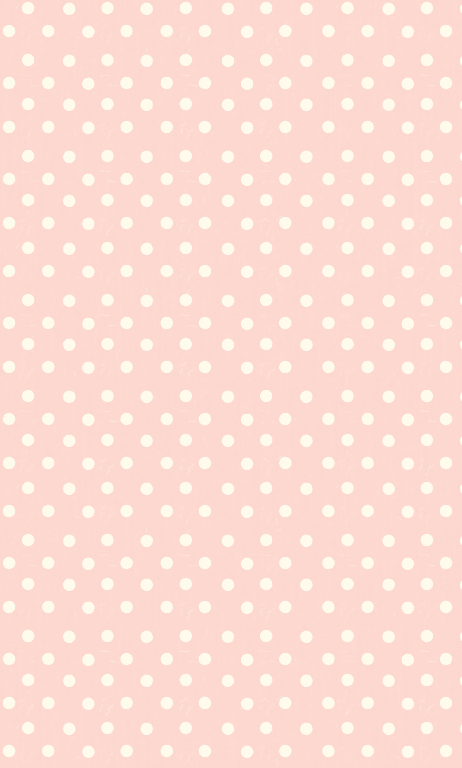
A Shadertoy shader for this pattern:

```glsl
const vec2 PITCH = vec2(39.75, 48.0);

float hash(vec2 p) {
    return fract(sin(dot(p, vec2(127.1, 311.7))) * 43758.5453);
}

float noise(vec2 p) {
    vec2 i = floor(p), f = fract(p);
    f = f * f * (3.0 - 2.0 * f);
    return mix(mix(hash(i), hash(i + vec2(1, 0)), f.x),
               mix(hash(i + vec2(0, 1)), hash(i + vec2(1, 1)), f.x), f.y);
}

float segment(vec2 p, vec2 a, vec2 b) {
    vec2 ab = b - a;
    return length(p - a - ab * clamp(dot(p - a, ab) / dot(ab, ab), 0.0, 1.0));
}

// Alternate rows sit slightly lower, restarting every five rows
float rowShift(float row) {
    return 4.0 * mod(mod(row, 5.0), 2.0);
}

// Distance to the nearest dot of one lattice, with uneven column spacing
float dots(vec2 p, vec2 start, float shift[8], float dropEvery, float dropAt) {
    vec2 cell = floor((p - start) / PITCH + 0.5);
    vec2 center = start + cell * PITCH;
    center.x += shift[int(mod(cell.x, 8.0))];
    center.y += rowShift(cell.y) + (mod(cell.x, dropEvery) == dropAt ? 0.8 : 0.0);
    return length(p - center) - 6.15;
}

// Small scuffs beside the dots: hooks on even rows, dashes on odd rows
float scuffs(vec2 p, float px) {
    float row = floor((p.y - 17.0) / PITCH.y);
    float col = floor((p.x + 16.25) / 79.5);
    vec2 q = p - vec2(23.5 + col * 79.5, 31.0 + row * PITCH.y + rowShift(row));
    q += 1.2 * (vec2(noise(p * 0.4), noise(p * 0.4 + 31.0)) - 0.5);
    float d;
    if (mod(mod(row, 5.0), 2.0) < 0.5) {
        d = segment(q, vec2(-3, -1), vec2(2, -4));
        d = min(d, segment(q, vec2(-1, 2), vec2(-3, 7)));
        d = min(d, segment(q, vec2(5, 6), vec2(10, 2)));
        d = min(d, segment(q, vec2(3, 12), vec2(6, 7)));
    } else {
        d = min(segment(q, vec2(-3, -8), vec2(6, -7.5)),
                segment(q, vec2(5, 2), vec2(13, 3)));
    }
    float strength = 0.25 + 0.45 * hash(vec2(mod(col, 4.0), mod(row, 5.0)));
    return strength * smoothstep(0.4 + 0.5 * px, 0.4 - 0.5 * px, d) * (0.4 + 0.6 * noise(p * 0.7));
}

// Random short scratches that repeat with the large tile
float scratches(vec2 p, float px) {
    vec2 tile = vec2(318, 240);
    float ink = 0.0;
    for (float i = 0.0; i < 22.0; i++) {
        vec2 at = tile * vec2(hash(vec2(i, 1.0)), hash(vec2(i, 2.0)));
        vec2 q = mod(p - at + 0.5 * tile, tile) - 0.5 * tile;
        float angle = 6.2832 * hash(vec2(i, 3.0));
        vec2 reach = (1.0 + 2.5 * hash(vec2(i, 4.0))) * vec2(cos(angle), sin(angle));
        float d = segment(q, -reach, reach);
        ink = max(ink, smoothstep(0.35 + 0.5 * px, 0.35 - 0.5 * px, d));
    }
    return 0.4 * ink;
}

// Faint pale specks
float specks(vec2 p, float px) {
    vec2 cell = floor(p / 6.0);
    vec2 at = 1.0 + 4.0 * vec2(hash(cell + 5.0), hash(cell + 9.0));
    float d = length(p - cell * 6.0 - at) - 0.45;
    return 0.3 * step(0.88, hash(cell)) * smoothstep(0.5 * px, -0.5 * px, d);
}

void mainImage(out vec4 fragColor, in vec2 fragCoord) {
    vec2 p = vec2(fragCoord.x, iResolution.y - fragCoord.y) / iResolution.y * vec2(764.6, 768.0);
    float px = 768.0 / iResolution.y;

    // Pink ground with a soft paper grain
    vec3 color = vec3(0.988, 0.847, 0.814);
    color += 0.006 * (noise(p * 0.35) - 0.5) + 0.005 * (noise(p * vec2(0.5, 0.02)) - 0.5);

    vec3 cream = vec3(0.995, 0.985, 0.93);
    float wear = max(scuffs(p, px), max(scratches(p, px), specks(p, px)));
    color = mix(color, cream, wear);

    // Two interleaved dot lattices with slightly rough edges
    float upper = dots(p, vec2(28, 8),
        float[8](0.0, 1.2, -0.5, -1.2, -2.0, 0.2, -1.5, -1.2), 2.0, 1.0);
    float lower = dots(p, vec2(9, 31),
        float[8](0.0, -0.7, -0.5, -2.2, -2.0, -3.7, -1.5, -3.2), 4.0, 2.0);
    float d = min(upper, lower) + 0.4 * (noise(p * 0.6) - 0.5);
    color = mix(color, cream, smoothstep(0.6 * px, -0.6 * px, d));

    fragColor = vec4(color, 1.0);
}
```
